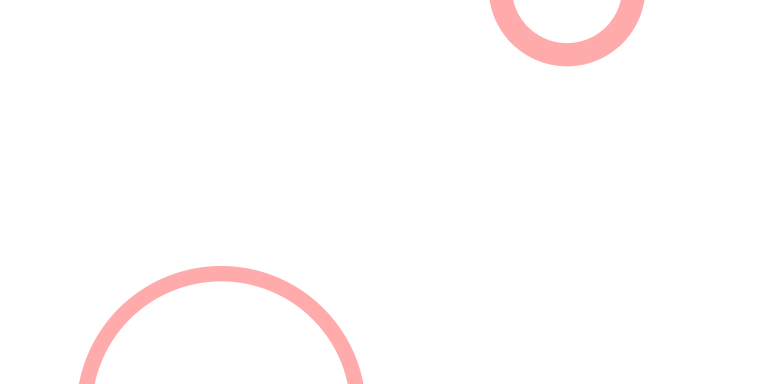
Write a Shadertoy shader that draws this background.

```glsl
// Two pale coral rings cropped by the top and bottom edges of a white canvas.

// Lengths are in canvas heights, with the origin at the lower left.
const vec3 PAPER = vec3(1.0);
const vec3 CORAL = vec3(1.0, 0.67, 0.67);

const vec2 UPPER_CENTER = vec2(1.4766, 1.0313);
const float UPPER_RADIUS = 0.1738;
const float UPPER_WIDTH = 0.0606;

const vec2 LOWER_CENTER = vec2(0.5760, -0.0695);
const float LOWER_RADIUS = 0.3568;
const float LOWER_WIDTH = 0.0402;

// Signed distance to a ring, given its midline radius and band width.
float ringDistance(vec2 p, vec2 center, float radius, float width) {
    return abs(length(p - center) - radius) - 0.5 * width;
}

void mainImage(out vec4 fragColor, in vec2 fragCoord) {
    vec2 p = fragCoord / iResolution.y;
    float pixel = 1.0 / iResolution.y;

    // Union of both rings
    float upper = ringDistance(p, UPPER_CENTER, UPPER_RADIUS, UPPER_WIDTH);
    float lower = ringDistance(p, LOWER_CENTER, LOWER_RADIUS, LOWER_WIDTH);
    float dist = min(upper, lower);

    // Coverage over one pixel smooths the edges
    float coverage = clamp(0.5 - dist / pixel, 0.0, 1.0);
    fragColor = vec4(mix(PAPER, CORAL, coverage), 1.0);
}
```
